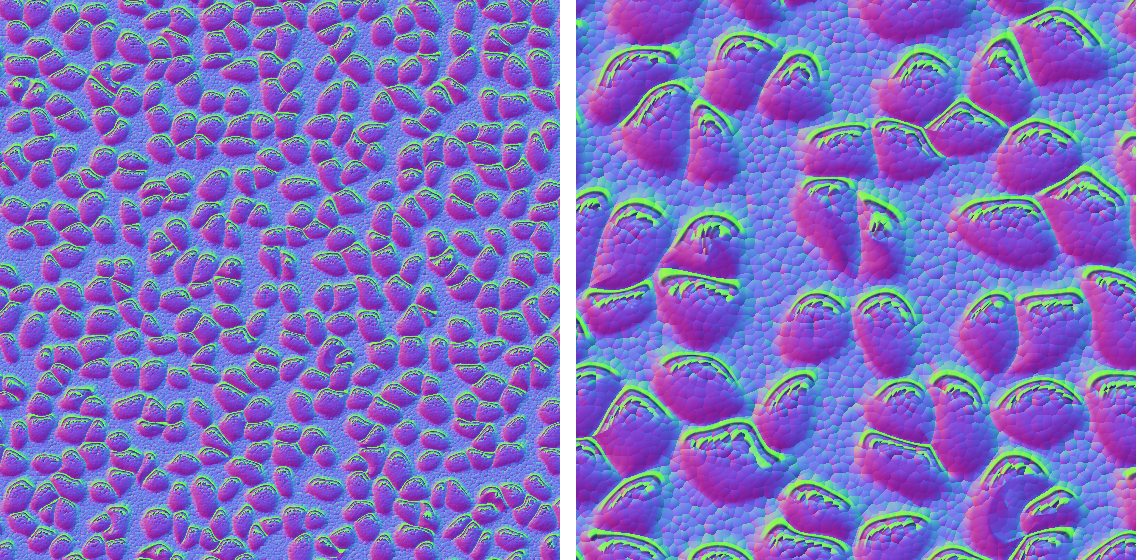
Left: the whole. Right: its middle third, enlarged.
Reproduce this texture map procedurally as a Shadertoy shader.

```glsl
vec2 hash2(vec2 p) {
    vec3 q = fract(p.xyx * vec3(0.1031, 0.1030, 0.0973));
    q += dot(q, q.yzx + 33.33);
    return fract((q.xx + q.yz) * q.zy);
}

// Cellular grit: slope of small domes around scattered points
vec2 gritSlope(vec2 p) {
    vec2 cell = floor(p), slope = vec2(0.0);
    float nearest = 9.0;
    for (int y = -1; y <= 1; y++)
    for (int x = -1; x <= 1; x++) {
        vec2 id = cell + vec2(x, y);
        vec2 away = p - id - hash2(id + 71.0);
        float d = dot(away, away);
        if (d < nearest) {
            nearest = d;
            slope = away * (0.5 + 1.3 * hash2(id + 19.0).x);
        }
    }
    return slope;
}

// Packed ovals: xy = outward direction, z = depth inside the rim
vec3 pebbles(vec2 p) {
    vec2 cell = floor(p), grad1 = vec2(0.0), grad2 = vec2(0.0);
    float e1 = 9.0, e2 = 9.0;
    for (int y = -1; y <= 1; y++)
    for (int x = -1; x <= 1; x++) {
        vec2 id = cell + vec2(x, y);
        vec2 shape = hash2(id + 43.0);
        vec2 away = p - id - 0.5 - 0.74 * (hash2(id) - 0.5);
        float angle = 3.1416 * hash2(id + 87.0).x;
        float c = cos(angle), s = sin(angle);
        mat2 turn = mat2(c, -s, s, c);
        float stretch = mix(1.05, 1.32, shape.x);
        vec2 radii = mix(0.41, 0.59, shape.y) * vec2(stretch, 1.0 / stretch);
        vec2 q = turn * away / radii;
        float e = length(q);
        vec2 grad = (q / radii) * turn / max(e, 0.001);
        if (e < e1) {
            e2 = e1; grad2 = grad1;
            e1 = e; grad1 = grad;
        } else if (e < e2) {
            e2 = e; grad2 = grad;
        }
    }
    // Blend the free rim with the contact line between neighbours
    float rim = 1.0 - e1, contact = 0.65 * (e2 - e1);
    float k = clamp(0.5 + (contact - rim) / 0.3, 0.0, 1.0);
    float depth = mix(contact, rim, k) - 0.15 * k * (1.0 - k);
    vec2 outward = mix(0.65 * (grad1 - grad2), grad1, k);
    return vec3(outward / max(length(outward), 0.001), depth);
}

void mainImage(out vec4 fragColor, in vec2 fragCoord) {
    vec2 uv = fragCoord / iResolution.y;
    vec2 grit = gritSlope(uv * 200.0);
    vec2 warp = sin(uv.yx * 97.0 + 2.0 * sin(uv * 61.0));
    vec3 stone = pebbles(uv * 20.0 + 0.05 * warp);
    vec2 outward = stone.xy;
    float depth = stone.z;
    float body = smoothstep(-0.06, 0.14, depth);
    float upward = smoothstep(-0.3, 0.8, outward.y);

    // Rounded flanks, with a soft skirt outside the rim
    float flank = 0.75 * (1.0 - smoothstep(0.0, 0.85, depth));
    flank *= smoothstep(-0.32, 0.03, depth);
    vec2 slope = outward * flank;
    slope.x *= outward.x > 0.0 ? 0.6 : 1.0;
    slope.y += 0.35 * max(outward.x, 0.0) * flank;
    slope.y *= mix(mix(0.5, 1.0, upward), 1.0, body);

    // Stones lean down, the ground leans slightly sideways
    slope += mix(vec2(0.12, 0.0), vec2(0.0, -0.47), body);

    // Grit is strongest on the upper face of each stone
    float rough = mix(0.5, mix(0.2, 0.75, upward), body);
    slope += grit * rough;

    // Terraces along the top rim
    float ledge = smoothstep(-0.07, 0.02, depth) * (1.0 - smoothstep(0.3, 0.58, depth));
    ledge *= smoothstep(0.3, 0.75, outward.y);
    float phase = 6.2832 * (depth * 4.0 + grit.x * 0.45 * smoothstep(0.05, 0.5, depth));
    slope.y += ledge * (2.3 * smoothstep(0.0, 0.8, sin(phase + 0.5)) - 0.2);
    float crease = ledge * smoothstep(0.4, 1.0, sin(phase - 1.3));

    // Encode the surface direction as colour
    vec3 normal = normalize(vec3(slope, 1.0));
    vec3 color = vec3(0.5 - 0.5 * normal.x, 0.5 + 0.5 * normal.y, 0.93 * normal.z);
    color *= 1.0 - 0.45 * crease;
    fragColor = vec4(color, 1.0);
}
```
